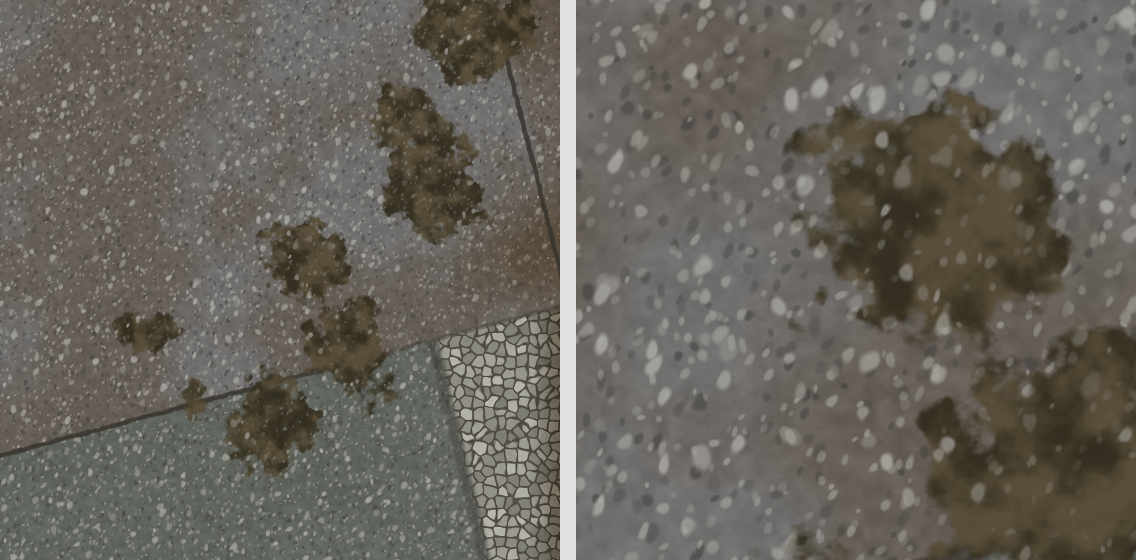
Left: the whole. Right: its middle third, enlarged.
Reproduce this texture procedurally as a WebGL 1 fragment shader.

```glsl
precision highp float;
// Worn terrazzo paving: a brown-grey slab over a cooler slab and a pebble strip.
// Jittered cells scatter the stone chips, Voronoi cells form the pebbles, and
// noise-warped blobs lay moss over the slabs and their dark joints.
uniform vec2 u_resolution;

const float PI = 3.14159;
const vec3 BROWN_STONE = vec3(0.405, 0.378, 0.350);
const vec3 GREY_STONE = vec3(0.435, 0.430, 0.425);
const vec3 COOL_STONE = vec3(0.385, 0.400, 0.375);
const vec3 RUST_STAIN = vec3(0.330, 0.270, 0.195);
const vec3 PALE_CHIP = vec3(0.680, 0.675, 0.650);
const vec3 DARK_CHIP = vec3(0.250, 0.245, 0.235);
const vec3 MOSS_DARK = vec3(0.185, 0.165, 0.105);
const vec3 MOSS_LIGHT = vec3(0.345, 0.300, 0.215);
const vec3 JOINT = vec3(0.215, 0.200, 0.175);

float hash(vec2 p) {
  return fract(sin(dot(p, vec2(127.1, 311.7))) * 43758.5453);
}

vec2 hash2(vec2 p) {
  return vec2(hash(p), hash(p + 37.3));
}

float noise(vec2 p) {
  vec2 i = floor(p), f = fract(p);
  f = f * f * (3.0 - 2.0 * f);
  return mix(mix(hash(i), hash(i + vec2(1.0, 0.0)), f.x),
             mix(hash(i + vec2(0.0, 1.0)), hash(i + 1.0), f.x), f.y);
}

float fbm(vec2 p) {
  float sum = 0.0, gain = 0.5;
  for (int i = 0; i < 4; i++) {
    sum += gain * noise(p);
    p = p * 2.03 + 11.7;
    gain *= 0.5;
  }
  return sum / 0.9375;
}

// Soft chips of varied size and brightness, stretched along a steep diagonal.
float chips(vec2 p, float scale, float density, float seed) {
  vec2 q = scale * vec2(dot(p, vec2(0.91, -0.42)), 0.72 * dot(p, vec2(0.42, 0.91)));
  vec2 cell = floor(q);
  float cover = 0.0;
  for (int y = -1; y <= 1; y++) {
    for (int x = -1; x <= 1; x++) {
      vec2 id = cell + vec2(float(x), float(y));
      vec2 key = id + seed;
      float radius = mix(0.22, 0.52, hash(key + 5.1));
      float dist = length(q - id - hash2(key));
      float present = step(hash(key + 9.7), density);
      float tone = mix(0.35, 1.0, hash(key + 3.9));
      cover = max(cover, present * tone * (1.0 - smoothstep(radius * 0.45, radius, dist)));
    }
  }
  return cover;
}

// Voronoi pebbles: x is the distance to the gap, y a random tone per pebble.
vec2 pebbles(vec2 p, float scale) {
  vec2 q = p * scale, cell = floor(q);
  float nearest = 8.0, second = 8.0, tone = 0.0;
  for (int y = -1; y <= 1; y++) {
    for (int x = -1; x <= 1; x++) {
      vec2 id = cell + vec2(float(x), float(y));
      float dist = length(q - id - 0.1 - 0.8 * hash2(id));
      if (dist < nearest) {
        second = nearest;
        nearest = dist;
        tone = hash(id + 4.3);
      } else {
        second = min(second, dist);
      }
    }
  }
  return vec2(second - nearest, tone);
}

// Signed moss depth: a zigzag chain of large patches and a trail of small ones.
float mossDepth(vec2 p) {
  float depth = -1.0;
  for (int i = 0; i < 6; i++) {
    float t = float(i) / 5.0, side = -cos(PI * float(i));
    vec2 centre = mix(vec2(0.49, 0.24), vec2(0.85, 0.94), t);
    centre.x += 0.35 * side * t * (1.0 - t);
    depth = max(depth, 0.072 + 0.03 * side * t - length(p - centre));
  }
  for (int i = 0; i < 3; i++) {
    float t = float(i) / 2.0;
    vec2 centre = mix(vec2(0.085, 0.615), vec2(0.34, 0.30), sqrt(t));
    depth = max(depth, 0.024 + 0.020 * sin(PI * t) - length(p - centre));
  }
  return depth;
}

float stroke(float dist, float width) {
  return 1.0 - smoothstep(width * 0.4, width, abs(dist));
}

void main() {
  vec2 p = gl_FragCoord.xy / u_resolution;
  vec2 warp = vec2(noise(p * 90.0), noise(p * 90.0 + 50.0)) - 0.5;
  vec2 grainPos = p + 0.005 * warp;
  float cloud = fbm(p * 5.0 + 3.0), grit = fbm(p * 120.0);

  // Signed distances to the slab joints and the strip edge.
  float slab = p.y - 0.186 - 0.267 * p.x + 0.003 * warp.x;
  float seam = p.x - 0.898 - 0.255 * (0.92 - p.y) + 0.003 * warp.y;
  float edge = p.x - 0.775 - 0.235 * (0.388 - p.y) + 0.004 * warp.x;
  float upper = smoothstep(-0.003, 0.003, slab);

  // Slab colours with worn grey areas and a rusty corner.
  vec3 top = mix(BROWN_STONE, GREY_STONE, smoothstep(0.42, 0.68, cloud));
  float rust = smoothstep(0.20, 0.02, length((p - vec2(0.98, 0.54)) * vec2(0.8, 1.2)));
  rust = max(rust, 0.5 * smoothstep(0.0, 0.02, seam));
  vec3 color = mix(COOL_STONE, mix(top, RUST_STAIN, 0.8 * rust), upper);
  color += 0.10 * (grit - 0.5) + 0.04 * (cloud - 0.5);

  // Stone chips in three sizes.
  float dark = chips(grainPos, 105.0, 0.34, 21.0);
  float fine = chips(grainPos, 125.0, 0.36, 43.0);
  float coarse = chips(grainPos, 72.0, mix(0.25, 0.17, upper), 67.0);
  color = mix(color, DARK_CHIP, 0.60 * dark);
  color = mix(color, PALE_CHIP, 0.60 * fine * (1.0 - 0.4 * rust));
  color = mix(color, PALE_CHIP, 0.85 * coarse * (1.0 - 0.4 * rust));

  // Pebble strip, browner toward the right border.
  vec2 stone = pebbles(grainPos, 52.0);
  vec3 pebble = mix(vec3(0.48, 0.48, 0.45), vec3(0.72, 0.72, 0.69), stone.y);
  vec3 strip = mix(vec3(0.30, 0.29, 0.26), pebble, smoothstep(0.04, 0.26, stone.x));
  strip = mix(strip, strip * vec3(0.72, 0.67, 0.60), smoothstep(0.94, 1.0, p.x));
  float stripMask = smoothstep(0.0, 0.012, edge) * (1.0 - upper);
  color = mix(color, strip + 0.06 * (grit - 0.5), stripMask);

  // Joints, fainter where dirt fills them.
  float slabJoint = stroke(slab, 0.006) * mix(0.85, 0.35, smoothstep(0.45, 0.8, p.x));
  float seamJoint = stroke(seam, 0.006) * upper * 0.85;
  float edgeShade = stroke(edge, 0.016) * (1.0 - upper) * 0.35;
  color = mix(color, JOINT, max(max(slabJoint, seamJoint), edgeShade));

  // Ragged moss with chips showing through.
  float ragged = 0.13 * (fbm(p * 17.0 + 8.0) - 0.5) + 0.05 * (fbm(p * 65.0) - 0.5);
  float moss = smoothstep(-0.006, 0.010, mossDepth(p) + ragged);
  vec3 mossColor = mix(MOSS_DARK, MOSS_LIGHT, smoothstep(0.25, 0.75, fbm(p * 48.0 + 20.0)));
  float bare = max(0.8 * coarse, 0.45 * fine);
  color = mix(color, mossColor, moss * 0.92 * (1.0 - bare));

  gl_FragColor = vec4(color, 1.0);
}
```
